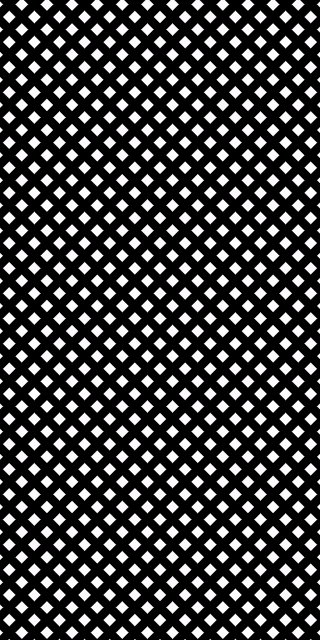
This pattern is drawn by a WebGL 2 fragment shader. Its source:

```glsl
#version 300 es
precision highp float;
// Diagonal black lattice with white square openings standing on their corners.
// The plane is turned by 45 degrees, so each opening is the middle of a unit
// cell; layered sines give each opening a barely visible tint.

uniform vec2 u_resolution;
out vec4 fragColor;

const float REPEATS_ACROSS = 12.735;             // full periods per canvas width
const vec2 LATTICE_CENTER = vec2(0.0, 0.0046);   // offset from mid canvas, in widths
const float OPENING_HALF = 0.2515;               // half side of an opening, in cells
const vec3 BAR_COLOR = vec3(0.0);
const vec3 OPENING_COLOR = vec3(1.0);
const vec3 OPENING_TINT = vec3(0.988, 0.975, 0.988);

// Turns the plane by 45 degrees and scales it so lattice nodes are integers.
vec2 toLattice(vec2 p) {
    return vec2(p.x + p.y, p.x - p.y);
}

// Signed Chebyshev distance to a square.
float squareDistance(vec2 p, float halfSide) {
    return max(abs(p.x), abs(p.y)) - halfSide;
}

// Smooth variation from 0 to 1 over the cell indices.
float layeredSines(vec2 p) {
    float waves = sin(p.x * 0.9 + p.y * 0.4) + sin(p.y * 1.1 - p.x * 0.6 + 1.7);
    return 0.5 + 0.25 * waves;
}

void main() {
    vec2 canvas = (gl_FragCoord.xy - 0.5 * u_resolution) / u_resolution.x;
    vec2 lattice = toLattice((canvas - LATTICE_CENTER) * REPEATS_ACROSS);
    vec2 cell = floor(lattice + 0.5);

    // Lattice units are sqrt(2) finer than periods.
    float pixel = sqrt(2.0) * REPEATS_ACROSS / u_resolution.x;
    float edge = squareDistance(lattice - cell, OPENING_HALF);
    float coverage = clamp(0.5 - edge / pixel, 0.0, 1.0);

    vec3 opening = mix(OPENING_COLOR, OPENING_TINT, layeredSines(cell));
    fragColor = vec4(mix(BAR_COLOR, opening, coverage), 1.0);
}
```
